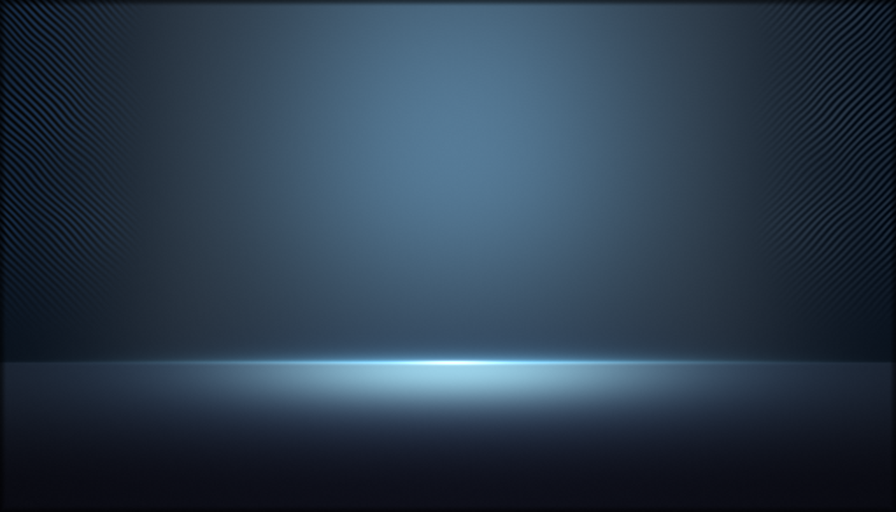
A Shadertoy shader for this background:

```glsl
// Dim blue studio backdrop: soft wall glow, lit horizon, dark floor and fine side hatching.

const float HORIZON = 0.292;
const vec2 WALL_LIGHT = vec2(0.51, 0.70);
const float WALL_LIGHT_WIDTH = 0.175;
const float FLOOR_LIGHT_X = 0.505;
const float HATCH_FREQUENCY = 88.0;  // lines per canvas height
const float HATCH_ANGLE = 0.78;
const float GRAIN = 0.006;

const vec3 WALL_BASE = vec3(0.135, 0.165, 0.205);
const vec3 WALL_EDGE = vec3(0.040, 0.075, 0.120);
const vec3 WALL_GLOW = vec3(0.200, 0.315, 0.385);
const vec3 HAZE_BLUE = vec3(0.050, 0.090, 0.150);
const vec3 RIM_CYAN = vec3(0.260, 0.460, 0.520);
const vec3 FLOOR_FAR = vec3(0.110, 0.145, 0.205);
const vec3 FLOOR_NEAR = vec3(0.050, 0.055, 0.095);
const vec3 FLOOR_BLUE = vec3(0.150, 0.220, 0.300);
const vec3 FLOOR_CORE = vec3(0.350, 0.460, 0.410);
const vec3 HATCH_BLUE = vec3(0.045, 0.090, 0.150);
const vec3 HATCH_GRAY = vec3(0.080, 0.095, 0.110);
const vec3 HOT_WHITE = vec3(0.350, 0.200, 0.180);

float hash(vec2 p) {
    return fract(sin(dot(p, vec2(127.1, 311.7))) * 43758.5453);
}

float noise(vec2 p) {
    vec2 cell = floor(p);
    vec2 f = fract(p);
    f = f * f * (3.0 - 2.0 * f);
    float low = mix(hash(cell), hash(cell + vec2(1.0, 0.0)), f.x);
    float high = mix(hash(cell + vec2(0.0, 1.0)), hash(cell + 1.0), f.x);
    return mix(low, high, f.y);
}

float bell(float d, float width) {
    float t = d / width;
    return exp(-0.5 * t * t);
}

// Diagonal lines that fall toward the canvas centre on both sides
vec3 hatching(vec2 uv, float aspect) {
    float side = min(uv.x, 1.0 - uv.x);
    vec2 p = vec2(side * aspect, uv.y);
    float warp = noise(p * 16.0) * 0.006;
    float phase = (p.x * sin(HATCH_ANGLE) + p.y * cos(HATCH_ANGLE) + warp) * HATCH_FREQUENCY;
    float resolved = 1.0 - smoothstep(0.35, 0.8, fwidth(phase));
    float line = sin(6.28319 * phase) * resolved;
    float patches = 0.55 + 0.45 * noise(p * vec2(14.0, 9.0) + 3.0);
    float reach = 1.0 - smoothstep(0.06, 0.18, side + 0.03 * noise(p * 9.0));
    float height = smoothstep(HORIZON + 0.04, 0.60, uv.y);
    vec3 tint = mix(HATCH_BLUE, HATCH_GRAY, smoothstep(0.3, 0.7, uv.x));
    return tint * (line + 0.15) * patches * reach * height;
}

vec3 wall(vec2 uv, float aspect) {
    float side = min(uv.x, 1.0 - uv.x);
    vec3 color = mix(WALL_EDGE, WALL_BASE, smoothstep(-0.02, 0.24, side));
    float rise = uv.y - WALL_LIGHT.y;
    float vertical = bell(rise, rise > 0.0 ? 0.38 : 0.27);
    color += WALL_GLOW * bell(uv.x - WALL_LIGHT.x, WALL_LIGHT_WIDTH) * vertical;
    color += hatching(uv, aspect);

    // Shaded foot of the wall, then the haze and rim over the horizon
    float above = uv.y - HORIZON;
    float x = uv.x - FLOOR_LIGHT_X;
    color *= 1.0 - 0.30 * exp(-above / 0.06);
    color += HAZE_BLUE * bell(x, 0.24) * exp(-above / 0.07);
    color += RIM_CYAN * bell(x, 0.18) * exp(-above / 0.013);
    return color;
}

vec3 groundPlane(vec2 uv) {
    float depth = HORIZON - uv.y;
    float x = uv.x - FLOOR_LIGHT_X;
    vec3 color = mix(FLOOR_FAR, FLOOR_NEAR, smoothstep(0.0, 0.25, depth));
    color *= mix(0.65, 1.0, bell(x, 0.32));
    color += FLOOR_BLUE * bell(x, 0.24) * bell(depth, 0.095);
    color += FLOOR_CORE * bell(x, 0.155) * bell(depth - 0.015, 0.046);
    return color;
}

void mainImage(out vec4 fragColor, in vec2 fragCoord) {
    vec2 uv = fragCoord / iResolution.xy;
    float aspect = iResolution.x / iResolution.y;
    float softness = max(0.003, 0.75 / iResolution.y);
    float onWall = smoothstep(-softness, softness, uv.y - HORIZON);
    vec3 backdrop = wall(vec2(uv.x, max(uv.y, HORIZON)), aspect);
    vec3 color = mix(groundPlane(uv), backdrop, onWall);

    // Thin bright seam and its hot centre
    vec2 seam = uv - vec2(FLOOR_LIGHT_X, HORIZON);
    color += RIM_CYAN * 0.45 * bell(seam.x, 0.20) * bell(seam.y, 0.003);
    color += HOT_WHITE * bell(seam.x, 0.032) * bell(seam.y, 0.003);

    // Narrow dark frame and faint grain
    vec2 border = min(uv, 1.0 - uv) * vec2(aspect, 1.0);
    color *= mix(0.45, 1.0, smoothstep(0.0, 0.014, min(border.x, border.y)));
    color += GRAIN * (hash(floor(uv * vec2(aspect, 1.0) * 292.0)) - 0.5);
    fragColor = vec4(clamp(color, 0.0, 1.0), 1.0);
}
```
